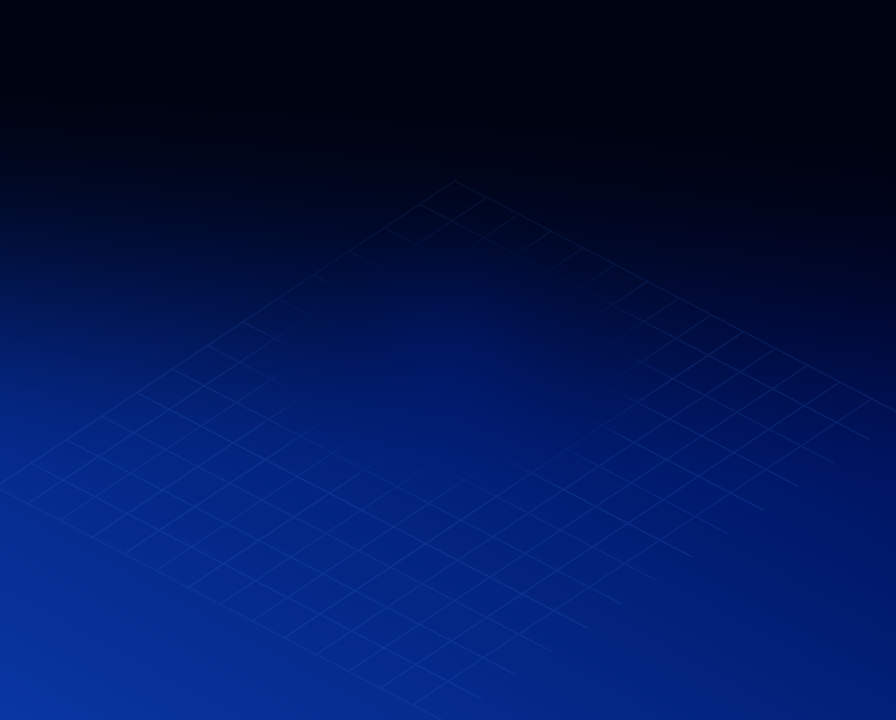
This background is drawn by a Shadertoy shader. Its source:

```glsl
const float ASPECT = 1.243;

// Backdrop colours
const vec3 NIGHT = vec3(0.0, 0.012, 0.066);
const vec3 BRIGHT_BLUE = vec3(0.036, 0.213, 0.64);
const vec3 BLUE_FALLOFF = vec3(0.17, 0.51, 0.98);
const vec2 FALLOFF_DIR = vec2(0.137, 0.25);
const float FADE_LOW = 0.33;
const float FADE_HIGH = 0.89;
const float FADE_TILT = 0.048;

// Soft light in the middle
const vec3 GLOW = vec3(0.0, 0.010, 0.050);
const vec2 GLOW_CENTER = vec2(0.631, 0.535);
const float GLOW_RADIUS = 0.12;

// Slanted grid
const vec3 LINE_COLOR = vec3(0.16, 0.44, 0.82);
const vec2 GRID_APEX = vec2(0.631, 0.749);
const vec2 STEP_RIGHT = vec2(0.0445, -0.0233);
const vec2 STEP_LEFT = vec2(-0.0490, -0.0327);
const vec2 CELLS = vec2(14.0, 13.0);
const vec2 LAST_LINE = vec2(13.0, 13.0);
const float LINE_HALF_WIDTH = 0.0009;
const float LINE_ALPHA = 0.20;
const vec2 HOLE_CENTER = vec2(0.631, 0.498);
const vec2 HOLE_RADII = vec2(0.255, 0.168);

vec3 backdrop(vec2 p) {
    vec3 blue = max(BRIGHT_BLUE - BLUE_FALLOFF * dot(p, FALLOFF_DIR), 0.0);
    float height = p.y + FADE_TILT * (p.x - 0.37);
    float fade = 1.0 - smoothstep(FADE_LOW, FADE_HIGH, height);
    vec2 q = (p - GLOW_CENTER) / GLOW_RADIUS;
    return mix(NIGHT, blue, fade) + GLOW * exp(-dot(q, q));
}

// Coverage of a line at the given distance, keeping its weight at any size
float lineCoverage(float dist, float pixel) {
    float reach = LINE_HALF_WIDTH + 0.5 * pixel;
    return clamp((reach - dist) / pixel, 0.0, 1.0)
         * min(1.0, 2.0 * LINE_HALF_WIDTH / pixel);
}

float gridLines(vec2 p, float pixel) {
    mat2 toCell = inverse(mat2(STEP_RIGHT, STEP_LEFT));
    vec2 cell = toCell * (p - GRID_APEX);
    vec2 nearest = clamp(floor(cell + 0.5), vec2(0.0), LAST_LINE);

    // Cell offsets become canvas distances through the gradient lengths
    vec2 slope = vec2(length(vec2(toCell[0].x, toCell[1].x)),
                      length(vec2(toCell[0].y, toCell[1].y)));
    vec2 dist = abs(cell - nearest) / slope;
    vec2 coverage = vec2(lineCoverage(dist.x, pixel), lineCoverage(dist.y, pixel));

    // Each family ends at the border of the other
    vec2 inside = smoothstep(-0.05, 0.0, cell)
                * (1.0 - smoothstep(CELLS, CELLS + 0.05, cell));
    coverage *= inside.yx;

    // Uneven strength from line to line
    vec2 strength = 0.88 + 0.15 * sin(nearest * 2.3 + 0.7 * sin(nearest * 1.1));
    coverage *= strength;
    return max(coverage.x, coverage.y);
}

void mainImage(out vec4 fragColor, in vec2 fragCoord) {
    vec2 p = fragCoord / iResolution.xy * vec2(ASPECT, 1.0);
    float pixel = 1.0 / iResolution.y;
    vec3 color = backdrop(p);

    // Grid dissolves toward the middle and dims near the top
    float hole = smoothstep(0.75, 1.25, length((p - HOLE_CENTER) / HOLE_RADII));
    float dim = mix(1.0, 0.6, smoothstep(0.4, 0.75, p.y));
    float alpha = LINE_ALPHA * hole * dim * gridLines(p, pixel);
    color = mix(color, LINE_COLOR, alpha);

    fragColor = vec4(color, 1.0);
}
```
